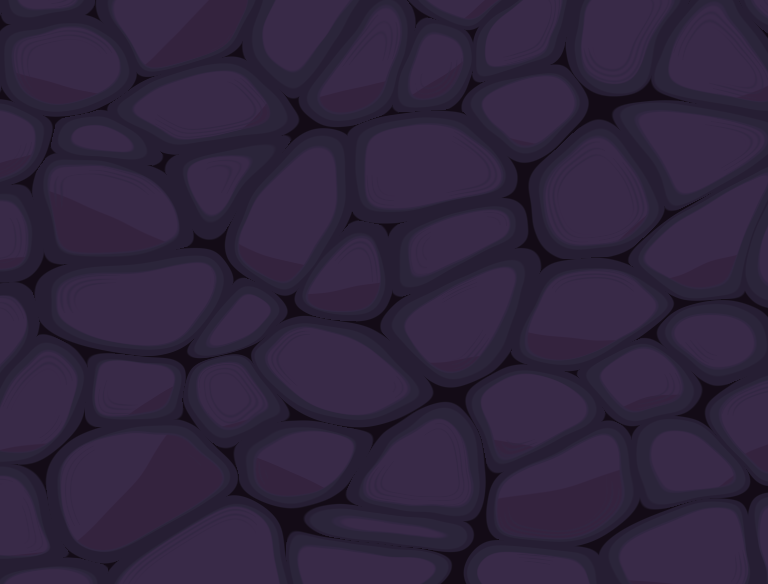
Write a Shadertoy shader that draws this texture.

```glsl
// Dark purple cobbled stone wall, painted in flat tones with black gaps at the joints.

const vec3 FACE   = vec3(0.225, 0.163, 0.282);
const vec3 SHADE  = vec3(0.204, 0.138, 0.244);
const vec3 EDGE   = vec3(0.191, 0.152, 0.256);
const vec3 RIM    = vec3(0.169, 0.145, 0.228);
const vec3 GROOVE = vec3(0.150, 0.119, 0.200);
const vec3 GAP    = vec3(0.073, 0.045, 0.085);

const vec2 STONES = vec2(4.8, 6.4);   // stones per canvas height, along and across the grain
const float TILT = 0.24;              // grain direction in radians
const float ROUNDING = 12.0;          // higher gives sharper stone corners

vec2 hash2(vec2 p) {
    vec3 q = fract(vec3(p.xyx) * vec3(0.1031, 0.1030, 0.0973));
    q += dot(q, q.yzx + 33.33);
    return fract((q.xx + q.yz) * q.zy);
}

float noise(vec2 p) {
    vec2 i = floor(p), f = fract(p);
    f = f * f * (3.0 - 2.0 * f);
    float low  = mix(hash2(i).x, hash2(i + vec2(1, 0)).x, f.x);
    float high = mix(hash2(i + vec2(0, 1)).x, hash2(i + vec2(1, 1)).x, f.x);
    return mix(low, high, f.y);
}

mat2 rotate(float a) {
    return mat2(cos(a), sin(a), -sin(a), cos(a));
}

vec2 site(vec2 id) {
    return id + 0.5 + 0.84 * (hash2(id + 17.0) - 0.5);
}

// Squared distance less a random weight, so that stones differ in size
float power(vec2 p, vec2 id) {
    vec2 d = site(id) - p;
    return dot(d, d) - 0.24 * hash2(id + 71.0).y;
}

vec2 nearestStone(vec2 p) {
    vec2 best = floor(p);
    float least = 1e5;
    for (int y = -2; y <= 2; y++)
    for (int x = -2; x <= 2; x++) {
        vec2 id = floor(p) + vec2(x, y);
        float d = power(p, id);
        if (d < least) { least = d; best = id; }
    }
    return best;
}

// Smooth minimum of the distances to all sides: negative only in the joints
float stoneDepth(vec2 p, vec2 id) {
    float own = power(p, id), sum = 0.0;
    for (int y = -2; y <= 2; y++)
    for (int x = -2; x <= 2; x++) {
        if (x == 0 && y == 0) continue;
        vec2 other = id + vec2(x, y);
        float span = max(length(site(other) - site(id)), 0.05);
        sum += exp(-ROUNDING * (power(p, other) - own) / (2.0 * span));
    }
    return -log(sum) / ROUNDING;
}

float cover(float d, float blur) {
    return smoothstep(-blur, blur, d);
}

// Tapered brush lines that follow the outline of a stone
float brushLines(float depth, float seed, float taper, float blur) {
    float line = abs(fract(depth * 26.0 + seed) - 0.5) / 26.0;
    float width = 0.008 * smoothstep(0.58, 0.9, taper);
    return cover(width - line, blur) * step(0.0005, width);
}

void mainImage(out vec4 fragColor, in vec2 fragCoord) {
    vec2 uv = fragCoord / iResolution.y;
    float blur = 4.5 / iResolution.y;

    // Bent, tilted stone grid
    vec2 p = rotate(-TILT) * uv * STONES + vec2(23.0, 41.0);
    p += 0.42 * (vec2(noise(p * 0.8), noise(p * 0.8 + 50.0)) - 0.5);
    p += 0.05 * (vec2(noise(p * 3.5), noise(p * 3.5 + 90.0)) - 0.5);

    vec2 id = nearestStone(p);
    vec2 local = p - site(id);
    vec2 seed = hash2(id + 131.0);
    float depth = stoneDepth(p, id);
    float wander = noise(p * 1.7 + 7.0) - 0.5;
    float inset = 0.105 + 0.05 * (seed.x - 0.5) + 0.05 * wander;

    // Stone face with a reddish facet on its lower side
    vec2 facing = rotate((seed.y - 0.5) * 1.6) * vec2(0.0, 1.0);
    float facet = -dot(local, facing) - 0.14 - 0.5 * seed.x;
    vec3 face = mix(FACE, SHADE, cover(facet, blur));
    float nearRim = 1.0 - cover(depth - inset - 0.10, blur);
    float strokes = brushLines(depth, seed.y, noise(p * 1.9 + seed * 40.0), blur);
    face = mix(face, EDGE, 0.8 * strokes * nearRim);

    // Bands from the joint up to the face
    float rimStart = 0.045 + 0.09 * (noise(p * 1.3 + 30.0) - 0.5);
    vec3 color = mix(GROOVE, RIM, cover(depth - rimStart, blur));
    color = mix(color, EDGE, cover(depth - inset + 0.022 * noise(p * 2.3), blur));
    color = mix(color, face, cover(depth - inset, blur));

    // Black slivers where several stones meet
    float gapLevel = 0.022 + 0.05 * (noise(p * 1.1 + 60.0) - 0.4);
    color = mix(color, GAP, cover(-depth - max(gapLevel, 0.009), blur));

    fragColor = vec4(color, 1.0);
}
```
